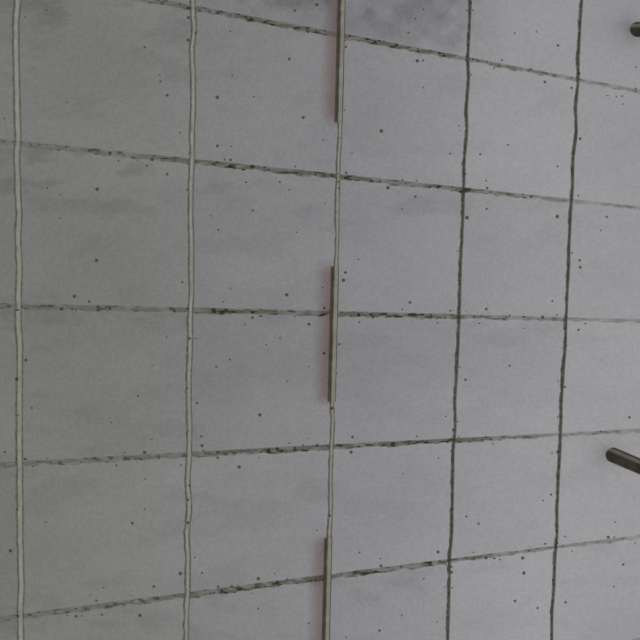
Give the GLSL for this texture, as a Shadertoy shader.

```glsl
// Weathered grey wall tiles seen at an angle, with raised and crumbling joints,
// upright strips along one seam and two pegs. A homography maps the tile grid
// to the canvas; noise supplies stains, broken grout and scattered specks.

// Tile grid (columns, rows) to canvas, with y pointing down
const mat3 GRID = mat3(0.3003, 0.0519, 0.0938,
                       0.0023, 0.2623, 0.0164,
                       0.0273, 0.2240, 1.0);
const vec3 WALL_LEFT  = vec3(0.455, 0.457, 0.445);
const vec3 WALL_MID   = vec3(0.510, 0.510, 0.518);
const vec3 WALL_RIGHT = vec3(0.590, 0.588, 0.597);
const vec3 GROUT      = vec3(0.36, 0.35, 0.32);
const vec3 GROUT_DARK = vec3(0.20, 0.19, 0.16);
const vec3 BEAD       = vec3(0.55, 0.55, 0.52);
const vec3 STRIP      = vec3(0.48, 0.48, 0.44);
const vec3 RUST_SHADE = vec3(0.84, 0.75, 0.73);
const float STRIP_COLUMN = 2.0;
const float STRIP_PERIOD = 2.04;   // in tile rows
const float STRIP_CENTRE = 1.155;
const float STRIP_HALF_WIDTH = 0.0062;
const float ROW_HEIGHT = 0.21;     // canvas height of a row at the strips
const float SPECK_GRID = 90.0;

float hash(vec2 p) {
    vec3 q = fract(vec3(p.xyx) * 0.1031);
    q += dot(q, q.yzx + 33.33);
    return fract((q.x + q.y) * q.z);
}

float noise(vec2 p) {
    vec2 i = floor(p), f = fract(p);
    f = f * f * (3.0 - 2.0 * f);
    return mix(mix(hash(i), hash(i + vec2(1, 0)), f.x),
               mix(hash(i + vec2(0, 1)), hash(i + vec2(1, 1)), f.x), f.y);
}

float fbm(vec2 p) {
    float sum = 0.0, amp = 0.5;
    for (int i = 0; i < 5; i++) {
        sum += amp * noise(p);
        p = p * 2.03 + 17.3;
        amp *= 0.5;
    }
    return sum;
}

vec2 project(vec2 g) {
    vec3 h = GRID * vec3(g, 1.0);
    return h.xy / h.z;
}

// Signed distance to the line through two grid points
float gridLine(vec2 p, vec2 g0, vec2 g1) {
    vec2 a = project(g0), d = normalize(project(g1) - a);
    return dot(p - a, vec2(d.y, -d.x));
}

float fill(float d, float soft) { return 1.0 - smoothstep(-soft, soft, d); }

// Sparse round specks, one candidate per cell
float specks(vec2 p, float density, float soft) {
    vec2 id = floor(p * SPECK_GRID);
    vec2 centre = (id + 0.3 + 0.4 * vec2(hash(id + 3.1), hash(id + 8.7))) / SPECK_GRID;
    float radius = mix(0.0007, 0.0026, pow(hash(id + 5.5), 2.0));
    return step(hash(id + 71.0), density) * fill(length(p - centre) - radius, soft);
}

void mainImage(out vec4 fragColor, in vec2 fragCoord) {
    vec2 p = fragCoord / iResolution.xy;
    p.y = 1.0 - p.y;
    float soft = 0.8 / iResolution.y + 0.0006;
    vec3 h = inverse(GRID) * vec3(p, 1.0);
    vec2 cell = h.xy / h.z, tile = floor(cell), seam = round(cell);

    // Wall: light from the right, uneven tiles, stains and grain
    vec3 col = mix(WALL_LEFT, WALL_MID, smoothstep(0.05, 0.55, p.x));
    col = mix(col, WALL_RIGHT, smoothstep(0.48, 0.92, p.x));
    col += 0.018 * (hash(tile + 40.0) - 0.5) + 0.02 * (p.y - 0.5);
    col += 0.05 * (fbm(p * vec2(5, 9)) - 0.48);
    float stain = smoothstep(0.48, 0.72, fbm(p * vec2(14, 34) + 4.0));
    float tileTop = 1.0 - smoothstep(0.0, 0.6, fract(cell.y));
    col -= stain * (0.015 + 0.04 * tileTop * hash(tile + 12.0)) * (1.0 - 0.6 * p.x);
    float soot = fill(cell.y + 1.05, 0.12) * smoothstep(0.9, 1.1, cell.x) * fill(cell.x - 3.1, 0.3);
    col -= soot * (0.03 + 0.14 * (fbm(p * 45.0) - 0.4));
    col += 0.025 * (noise(p * 260.0) - 0.5);

    // Distances to the nearest upright and level joints
    float rough = fbm(p * 90.0) - 0.48, grit = noise(p * vec2(150, 230));
    float dx = gridLine(p, vec2(seam.x, 0), vec2(seam.x, 1));
    float dy = gridLine(p, vec2(0, seam.y), vec2(1, seam.y));

    // Level joints: crumbling, fading toward the right
    float fade = mix(0.65, 1.0, smoothstep(0.6, 1.2, cell.x)) * (1.0 - 0.55 * smoothstep(2.8, 4.2, cell.x));
    float halfLevel = mix(0.0042, 0.0026, smoothstep(1.0, 4.5, cell.x));
    float level = fill(abs(dy + 0.003 * rough) - halfLevel - 0.004 * rough, soft);
    level *= fade * mix(0.5, 1.0, smoothstep(0.2, 0.6, noise(p * vec2(75, 200))));
    col = mix(col, mix(GROUT, GROUT_DARK, smoothstep(0.55, 0.85, grit)), level);

    // Upright joints: pale beads at the left, thin dark cracks at the right
    float age = clamp(seam.x / 3.0, 0.0, 1.0);
    float halfUp = mix(0.0058, 0.0024, age);
    float across = dx + 0.0035 * (noise(p * vec2(3, 24)) - 0.5) + 0.002 * rough;
    float upright = fill(abs(across) - halfUp - 0.002 * rough, soft);
    vec3 crack = mix(GROUT, GROUT_DARK, clamp(0.55 * age + 0.6 * (grit - 0.3), 0.0, 1.0));
    col = mix(col, crack, 0.9 * upright);
    float bead = fill(abs(across - 0.0004) - 0.55 * halfUp, soft) * (1.0 - smoothstep(0.65, 1.0, age));
    col = mix(col, BEAD + 0.12 * rough, 0.85 * bead);

    // Specks gather beside the joints
    float nearJoint = exp(-abs(dy) / 0.008) * fade + 0.5 * exp(-abs(dx) / 0.006) * age;
    col = mix(col, GROUT_DARK, 0.75 * specks(p, 0.018 + 0.35 * nearJoint, soft));

    // Strips along one seam, with a rusty shade on their left
    if (seam.x == STRIP_COLUMN) {
        float along = mod(cell.y - STRIP_CENTRE + 0.5 * STRIP_PERIOD, STRIP_PERIOD) - 0.5 * STRIP_PERIOD;
        float end = (abs(along) - 0.5) * ROW_HEIGHT, side = dx + 0.0018;
        float shade = smoothstep(-0.036, -0.004, side) * fill(side, soft) * fill(end, 0.012);
        col *= mix(vec3(1), RUST_SHADE, shade);
        float body = fill(max(abs(side) - STRIP_HALF_WIDTH, end), soft);
        vec3 face = mix(GROUT_DARK + 0.05, STRIP, smoothstep(-0.0025, 0.001, side + 0.001 * rough));
        face *= 1.0 - 0.35 * smoothstep(0.004, 0.0062, side);
        col = mix(col, face + 0.08 * rough, body);
    }

    // Pegs leaning out of the wall, each with a grimy halo
    for (int i = 0; i < 2; i++) {
        vec2 root = i == 0 ? vec2(0.958, 0.711) : vec2(0.996, 0.046);
        vec2 axis = i == 0 ? vec2(0.92, 0.39) : vec2(1.0, 0.05);
        vec2 q = p - root;
        float t = max(dot(q, axis), 0.0), lift = dot(q, vec2(axis.y, -axis.x));
        col *= 1.0 - 0.4 * exp(-length(q + vec2(0.008, 0)) / 0.014) * (0.7 + rough);
        vec3 metal = mix(GROUT_DARK, GROUT, smoothstep(0.001, 0.006, lift) * fill(lift - 0.009, 0.002));
        col = mix(col, metal + 0.1 * rough, fill(length(q - axis * t) - 0.0115, soft));
    }

    fragColor = vec4(clamp(col, 0.0, 1.0), 1.0);
}
```
